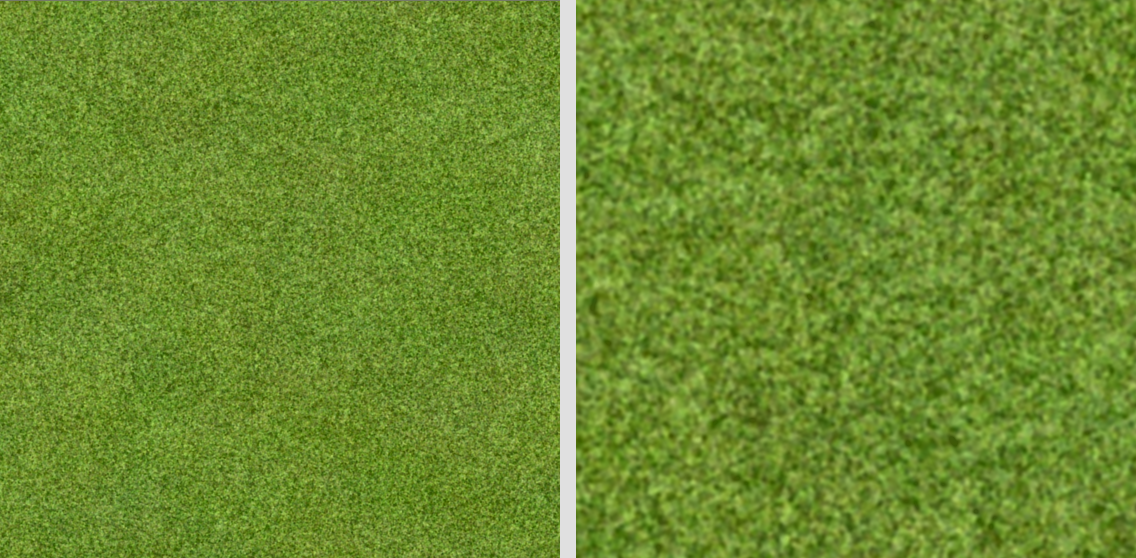
Left: the whole. Right: its middle third, enlarged.
A WebGL 1 fragment shader for this texture:

```glsl
precision highp float;
// Closely mown lawn seen from above: fine crossing grass blades over soft patches.
// Blades are stretched value noise in several directions; broad noise layers
// shift brightness and hue, and a thin grey strip closes the upper border.

uniform vec2 u_resolution;

const vec3 SHADE_GREEN = vec3(0.285, 0.405, 0.060);
const vec3 SUNLIT_GREEN = vec3(0.540, 0.675, 0.275);
const vec3 STRAW_SHIFT = vec3(0.070, -0.015, 0.010);
const vec3 DULL_SHIFT = vec3(0.010, -0.025, 0.095);
const vec3 BORDER_GREY = vec3(0.46, 0.48, 0.40);

float hash(vec2 cell, float seed) {
  vec3 q = fract(vec3(cell.xyx + seed * 17.3) * vec3(0.1031, 0.1030, 0.0973));
  q += dot(q, q.yzx + 33.33);
  return fract((q.x + q.y) * q.z);
}

// Smooth value noise centred on zero
float noise(vec2 p, float seed) {
  vec2 cell = floor(p);
  vec2 f = fract(p);
  f = f * f * (3.0 - 2.0 * f);
  float low = mix(hash(cell, seed), hash(cell + vec2(1.0, 0.0), seed), f.x);
  float high = mix(hash(cell + vec2(0.0, 1.0), seed), hash(cell + vec2(1.0), seed), f.x);
  return mix(low, high, f.y) - 0.5;
}

vec2 rotate(vec2 p, float angle) {
  float c = cos(angle);
  float s = sin(angle);
  return vec2(c * p.x - s * p.y, s * p.x + c * p.y);
}

// Layered noise for the uneven growth of the turf
float patches(vec2 p, float seed) {
  float sum = 0.0;
  float weight = 0.5;
  for (int i = 0; i < 4; i++) {
    sum += weight * noise(p, seed + float(i));
    p = rotate(p, 0.6) * 2.1 + 5.7;
    weight *= 0.7;
  }
  return sum;
}

// Short blades crossing in four directions
float blades(vec2 p, float density) {
  float sum = 0.0;
  for (int i = 0; i < 4; i++) {
    float k = float(i);
    vec2 q = rotate(p, 0.35 + k * 0.785) + 2.0;
    sum += noise(q * density * vec2(1.35, 0.75), 11.0 + k);
  }
  return sum;
}

vec3 grassColor(vec2 p) {
  // Brightness: blades, tufts and broad patches
  float tone = 0.51 + 0.61 * blades(p, 265.0);
  tone += 0.20 * noise(rotate(p, 0.5) * 95.0 + 40.0, 3.0);
  tone += 0.28 * patches(p * vec2(6.0, 9.0) + 3.0, 21.0);
  vec3 color = mix(SHADE_GREEN, SUNLIT_GREEN, clamp(tone, -0.2, 1.4));

  // Hue: straw and dull blades, gathered in loose patches
  float straw = noise(rotate(p, 0.9) * 220.0 + 70.0, 31.0)
              + 0.8 * patches(p * vec2(7.0, 10.0) + 9.0, 41.0);
  float dull = noise(rotate(p, 0.2) * 240.0 + 90.0, 51.0)
             + 0.6 * patches(p * vec2(5.0, 8.0) + 15.0, 61.0);
  return color + STRAW_SHIFT * straw + DULL_SHIFT * dull;
}

void main() {
  vec2 p = gl_FragCoord.xy / u_resolution.y;
  float border = smoothstep(0.9975, 0.999, p.y);
  vec3 color = mix(grassColor(p), BORDER_GREY, border);
  gl_FragColor = vec4(clamp(color, 0.0, 1.0), 1.0);
}
```
